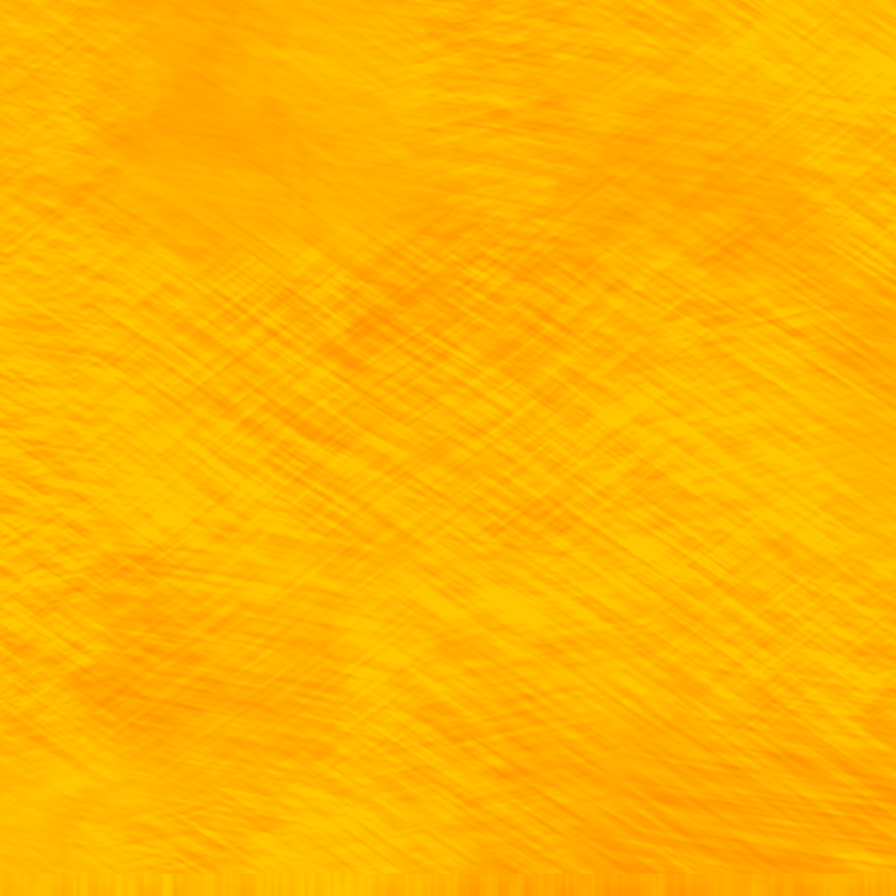
Reproduce this texture procedurally as a Shadertoy shader.

```glsl
const float MEAN_GREEN = 0.697;
const float CLOUD_GAIN = 0.055;    // soft tonal drift
const float PATCH_GAIN = 0.021;    // step between glaze patches
const float PATCH_EDGE = 0.022;    // softness of patch borders
const float STROKE_GAIN = 0.165;   // contrast of brush hairs
const vec2 STROKE_SCALE = vec2(13.0, 190.0);  // along, across
const float STRIP_HEIGHT = 0.025;
const float STRIP_GAIN = 0.09;

float hash(vec2 p) {
    vec3 q = fract(vec3(p.xyx) * 0.1031);
    q += dot(q, q.yzx + 33.33);
    return fract((q.x + q.y) * q.z);
}

float noise(vec2 p) {
    vec2 cell = floor(p), f = fract(p);
    f = f * f * (3.0 - 2.0 * f);
    return mix(mix(hash(cell), hash(cell + vec2(1, 0)), f.x),
               mix(hash(cell + vec2(0, 1)), hash(cell + vec2(1, 1)), f.x), f.y);
}

float fbm(vec2 p) {
    float sum = 0.0, gain = 0.5;
    for (int i = 0; i < 5; i++) {
        sum += gain * noise(p);
        p = mat2(1.6, 1.2, -1.2, 1.6) * p + 7.3;
        gain *= 0.5;
    }
    return sum / 0.97;
}

// Overlapping translucent patches with ragged borders
float patches(vec2 p) {
    float sum = 0.0;
    for (int i = 0; i < 4; i++) {
        float k = float(i);
        vec2 q = p * (3.6 + 0.9 * k) + 19.7 * k;
        q += 0.5 * vec2(fbm(q * 1.3 + 5.0), fbm(q * 1.3 + 31.0));
        float edge = fbm(q) - 0.5;
        sum += smoothstep(-PATCH_EDGE, PATCH_EDGE, edge) - 0.5;
    }
    return sum * PATCH_GAIN;
}

// Fine hairs running along one direction
float hairs(vec2 p, float angle, float seed) {
    float c = cos(angle), s = sin(angle);
    vec2 q = vec2(c * p.x + s * p.y, c * p.y - s * p.x);
    q.y += 0.012 * noise(q * 5.0 + seed);
    q = q * STROKE_SCALE + seed;
    float fine = noise(q * vec2(1.5, 1.6) + 41.0);
    float broad = noise(q * vec2(1.2, 0.5) + 73.0);
    return 0.55 * noise(q) + 0.35 * fine + 0.10 * broad - 0.5;
}

// Crossing brush directions, each strong in its own regions
float strokes(vec2 p) {
    float sum = 0.0;
    for (int i = 0; i < 4; i++) {
        float k = float(i);
        float angle = -0.58 + 0.40 * k;
        float region = smoothstep(0.35, 0.70, noise(p * 3.5 + 23.0 * k));
        float share = i < 2 ? 0.40 : 0.08;
        sum += hairs(p, angle, 57.0 * k) * (share + 0.65 * region);
    }
    float pressure = 0.6 + 0.7 * noise(p * 6.0 + 80.0);
    return sum * pressure * STROKE_GAIN;
}

// Vertical streaks along the lower border
float streaks(vec2 p) {
    float thin = noise(vec2(p.x * 240.0, 3.0)) - 0.5;
    float wide = noise(vec2(p.x * 75.0, 9.0)) - 0.5;
    float lower = 1.0 - smoothstep(0.35, 0.65, p.y / STRIP_HEIGHT);
    return STRIP_GAIN * (0.6 * thin + wide * mix(0.3, 1.0, lower)) - 0.012 * lower;
}

void mainImage(out vec4 fragColor, in vec2 fragCoord) {
    vec2 p = fragCoord / iResolution.y;
    float pixel = 1.0 / iResolution.y;
    float strip = 1.0 - smoothstep(-pixel, pixel, p.y - STRIP_HEIGHT);

    // The strip repeats the tone just above it
    vec2 base = vec2(p.x, max(p.y, STRIP_HEIGHT));
    float green = MEAN_GREEN + CLOUD_GAIN * (fbm(base * 3.0 + 11.0) - 0.5);
    green += patches(base);
    green += mix(strokes(p), streaks(p), strip);

    fragColor = vec4(1.0, clamp(green, 0.59, 0.78), 0.0, 1.0);
}
```
